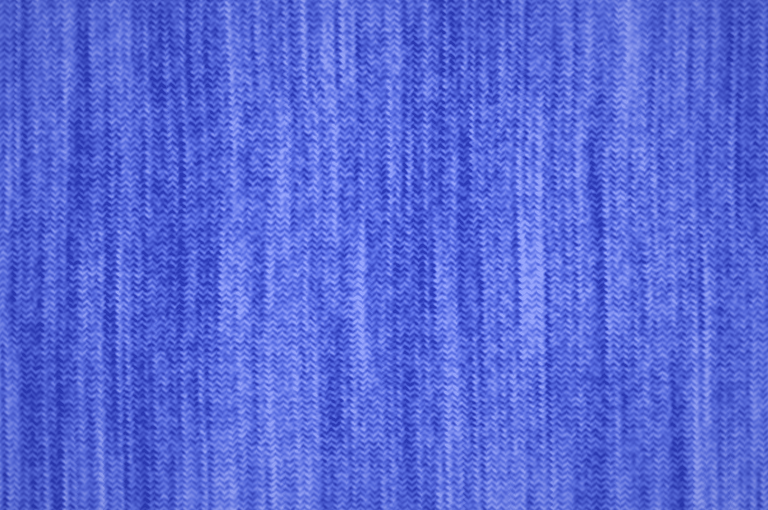
A Shadertoy shader for this texture:

```glsl
// Blue melange jersey knit: fine wales of V-shaped stitches under long,
// narrow vertical streaks of paler and darker yarn. Stretched value noise
// makes the streaks; slanted cosine legs and dark furrows make the stitches.

#define WALES 54.0          // stitch columns per canvas height
#define ROWS 84.0           // stitch rows per canvas height
#define SLANT 1.2           // rise of the stitch legs, in rows
#define ZIGZAG 0.16         // sideways swing of the yarn, in wales
#define STITCH_DEPTH 0.23   // contrast of the stitch legs
#define FURROW_DEPTH 0.13   // contrast of the gaps between wales
#define STREAK_DEPTH 0.62   // contrast of the narrow streaks
#define FLECK_DEPTH 0.62    // contrast of single stitches
#define MEAN_TONE 0.46      // overall lightness
#define VIGNETTE 0.10       // darkening towards the corners

const float TAU = 6.28319;

float hash(vec2 p) {
    return fract(sin(dot(p, vec2(127.1, 311.7))) * 43758.55);
}

// Smooth value noise centred on zero
float noise(vec2 p) {
    vec2 cell = floor(p);
    vec2 f = fract(p);
    f = f * f * (3.0 - 2.0 * f);
    float low = mix(hash(cell), hash(cell + vec2(1.0, 0.0)), f.x);
    float high = mix(hash(cell + vec2(0.0, 1.0)), hash(cell + vec2(1.0, 1.0)), f.x);
    return mix(low, high, f.y) - 0.5;
}

// Long vertical streaks, from single yarns up to broad bands
float streaks(float wale, float y) {
    float narrow = noise(vec2(wale * 1.7, y * 4.5 + 3.0));
    float medium = noise(vec2(wale * 0.6 + 40.0, y * 1.7));
    float broad = noise(vec2(wale * 0.11 + 90.0, y * 0.6));
    float paleYarn = smoothstep(0.18, 0.42, noise(vec2(wale * 1.35 + 170.0, y * 2.6)));
    return STREAK_DEPTH * narrow + 0.34 * medium + 0.30 * broad
         + 0.24 * paleYarn - 0.03;
}

// Slanted legs of the V stitches, uneven in strength from stitch to stitch
float legs(float wale, float row) {
    float side = abs(fract(wale) - 0.5);
    float strength = 1.0 + 0.9 * noise(vec2(wale * 1.3 + 60.0, row * 0.5));
    return strength * cos(TAU * (row - SLANT * side));
}

// Deep blue through vivid blue to pale periwinkle
vec3 yarnColour(float tone) {
    vec3 deep = vec3(0.21, 0.27, 0.75);
    vec3 vivid = vec3(0.355, 0.435, 0.89);
    vec3 pale = vec3(0.54, 0.60, 0.96);
    vec3 colour = mix(deep, vivid, clamp(tone * 2.0, -0.3, 1.0));
    return mix(colour, pale, clamp(tone * 2.0 - 1.0, 0.0, 1.25));
}

void mainImage(out vec4 fragColor, in vec2 fragCoord) {
    vec2 p = fragCoord / iResolution.y;
    vec2 fromCentre = fragCoord / iResolution.xy - 0.5;

    // Wales and rows wander slightly, as in hand-laid cloth
    float wale = p.x * WALES + 1.1 * noise(p * vec2(2.0, 3.0));
    float row = p.y * ROWS + 1.6 * noise(p * vec2(3.0, 2.0) + 20.0)
              + 0.5 * noise(vec2(wale * 0.5, p.y * 9.0));

    // Stitch relief softens near the edges and on very small canvases
    float focus = 1.0 - 0.35 * smoothstep(0.3, 0.65, length(fromCentre));
    focus *= smoothstep(1.8, 3.4, iResolution.y / ROWS);

    // Yarn colour follows the zigzag of the stitches
    float swing = ZIGZAG * sin(TAU * row) * focus;
    float tone = MEAN_TONE + streaks(wale + swing, p.y);
    tone += STITCH_DEPTH * focus * legs(wale, row);
    tone -= FURROW_DEPTH * focus * cos(TAU * (wale + swing));
    tone += FLECK_DEPTH * focus * noise(vec2(wale * 2.6, row * 1.3 + 7.0));

    // Light falls off a little at the borders
    float border = dot(fromCentre, fromCentre) * 2.0;
    vec3 colour = yarnColour(tone) * (1.02 - VIGNETTE * border);

    fragColor = vec4(colour, 1.0);
}
```
